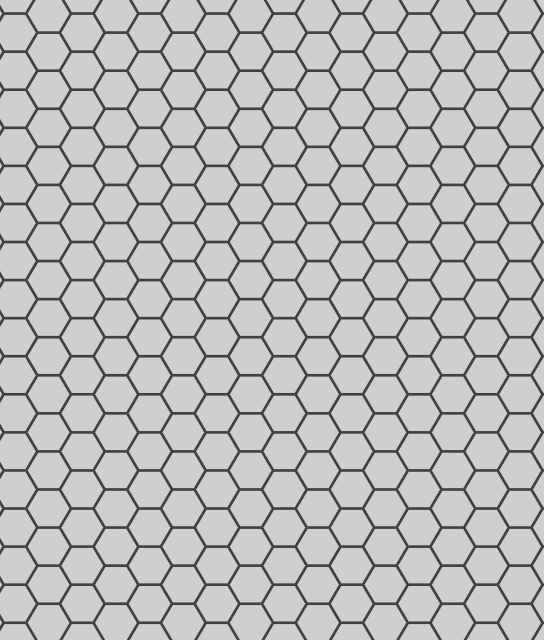
Write a WebGL 1 fragment shader that draws this pattern.

```glsl
precision highp float;
// Honeycomb mesh: thin dark lines around flat-topped light grey hexagons.

uniform vec2 u_resolution;

// Lengths are fractions of the canvas height.
const float COLUMN_STEP = 0.05263;               // between neighbouring columns
const float ROW_STEP = 0.05949;                  // between cells in one column
const vec2 FIRST_CENTER = vec2(0.0233, -0.0028); // center of the lower left cell
const float LINE_WIDTH = 0.070;                  // fraction of the cell height
const vec3 CELL_COLOR = vec3(0.81);
const vec3 LINE_COLOR = vec3(0.255);

const float HALF_SQRT3 = 0.866025;

// Offset from the center of the nearest cell; cells are one unit high.
vec2 hexOffset(vec2 p) {
    vec2 period = vec2(2.0 * HALF_SQRT3, 1.0);
    vec2 evenColumn = mod(p + 0.5 * period, period) - 0.5 * period;
    vec2 oddColumn = mod(p, period) - 0.5 * period;
    return dot(evenColumn, evenColumn) < dot(oddColumn, oddColumn) ? evenColumn : oddColumn;
}

// Distance from a point inside a unit-high cell to its closest side.
float hexEdgeDistance(vec2 offset) {
    vec2 a = abs(offset);
    return 0.5 - max(a.y, dot(a, vec2(HALF_SQRT3, 0.5)));
}

void main() {
    vec2 p = gl_FragCoord.xy / u_resolution.y - FIRST_CENTER;

    // Map the slightly widened grid onto regular hexagons.
    vec2 cell = p / vec2(COLUMN_STEP / HALF_SQRT3, ROW_STEP);
    float edge = hexEdgeDistance(hexOffset(cell));

    // Cover the line with a one pixel wide soft edge.
    float pixel = 1.0 / (u_resolution.y * ROW_STEP);
    float line = clamp((0.5 * LINE_WIDTH - edge) / pixel + 0.5, 0.0, 1.0);

    gl_FragColor = vec4(mix(CELL_COLOR, LINE_COLOR, line), 1.0);
}
```
